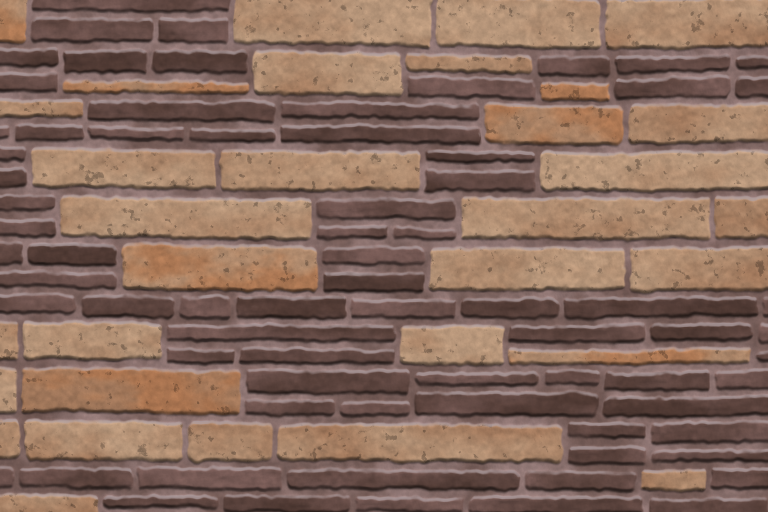
This texture is drawn by a WebGL 2 fragment shader. Its source:

```glsl
#version 300 es
precision highp float;
// Ledge-stone wall: uneven courses hold tall tan blocks or stacked dark slabs,
// set in mauve mortar. Each stone is a warped rounded box raised into a height
// field; vertical slope gives pale upper ledges and shadowed undersides.
uniform vec2 u_resolution;
out vec4 fragColor;

const float CELL_WIDTH = 0.36;     // mean stone width, in canvas heights
const float CELL_JITTER = 0.75;
const float THIN_COURSE = 0.054;
const float THIN_SHARE = 0.3;
const float TAN_SHARE = 0.45;
const float WARM_SLAB_SHARE = 0.11;
const float GAP = 0.0055;
const float EDGE_WARP = 0.009;
const float SLOPE_STEP = 0.0035;
const vec3 TAN_DEEP = vec3(0.62, 0.46, 0.35);
const vec3 TAN_PALE = vec3(0.72, 0.59, 0.48);
const vec3 ORANGE = vec3(0.66, 0.43, 0.28);
const vec3 SLATE_DARK = vec3(0.31, 0.225, 0.20);
const vec3 SLATE_MAUVE = vec3(0.46, 0.35, 0.33);
const vec3 MORTAR_DARK = vec3(0.44, 0.345, 0.325);
const vec3 MORTAR_PALE = vec3(0.57, 0.47, 0.46);
const vec3 LEDGE = vec3(0.69, 0.63, 0.64);

struct Stone { float dist; float seed; float warm; };

float hash(vec2 p) {
    return fract(sin(dot(p, vec2(127.1, 311.7))) * 43758.5453);
}

float noise(vec2 p) {
    vec2 i = floor(p), f = fract(p);
    f = f * f * (3.0 - 2.0 * f);
    return mix(mix(hash(i), hash(i + vec2(1, 0)), f.x),
               mix(hash(i + vec2(0, 1)), hash(i + vec2(1, 1)), f.x), f.y);
}

float fbm(vec2 p) {
    float sum = 0.0, amp = 0.5;
    for (int i = 0; i < 4; i++) {
        sum += amp * noise(p);
        p = mat2(1.6, 1.2, -1.2, 1.6) * p + 7.3;
        amp *= 0.5;
    }
    return sum / 0.9375;
}

float courseHeight(float row) {
    float pick = hash(vec2(row, 3.7));
    return pick < THIN_SHARE ? THIN_COURSE : mix(0.088, 0.116, hash(vec2(row, 8.1)));
}

float joint(float i, float row) {
    return i + CELL_JITTER * (hash(vec2(i, row + 21.0)) - 0.5);
}

// Finds the stone around p: edge distance, random seed, tan or dark
Stone findStone(vec2 p) {
    p += EDGE_WARP * (vec2(fbm(p * 17.0), fbm(p * 19.0 + 40.0)) - 0.5);
    p += 0.0045 * (vec2(noise(p * 75.0), noise(p * 70.0 + 9.0)) - 0.5);
    p.y += 0.02 * (noise(vec2(p.x * 1.7, p.y * 2.0)) - 0.5);

    float base = -0.06, row = 0.0, height = courseHeight(0.0);
    for (int i = 0; i < 24; i++) {
        if (p.y < base + height) break;
        base += height;
        row += 1.0;
        height = courseHeight(row);
    }
    float shift = 7.0 * hash(vec2(row, 5.3));
    float u = p.x / CELL_WIDTH + shift, i = floor(u);
    if (u < joint(i, row)) i -= 1.0;
    else if (u >= joint(i + 1.0, row)) i += 1.0;
    vec2 lo = vec2((joint(i, row) - shift) * CELL_WIDTH, base);
    vec2 hi = vec2((joint(i + 1.0, row) - shift) * CELL_WIDTH, base + height);
    float seed = hash(vec2(i, row) + 0.37);
    bool tall = height > 0.07;
    bool warm = tall && hash(vec2(seed, 1.9)) < TAN_SHARE;

    // Dark cells break into stacked, sometimes shortened slabs
    if (!warm) {
        if (tall) {
            float split = mix(lo.y, hi.y, mix(0.38, 0.62, hash(vec2(seed, 2.3))));
            if (p.y < split) hi.y = split;
            else { lo.y = split; seed = fract(seed + 0.417); }
        }
        if (hi.x - lo.x > 0.24 && hash(vec2(seed, 4.1)) < 0.55) {
            float cut = mix(lo.x, hi.x, mix(0.28, 0.72, hash(vec2(seed, 6.7))));
            if (p.x < cut) hi.x = cut;
            else { lo.x = cut; seed = fract(seed + 0.293); }
        }
        warm = hash(vec2(seed, 7.9)) < WARM_SLAB_SHARE;
    }
    lo.y += 0.005 * hash(vec2(seed, 11.0));
    hi.y -= 0.005 * hash(vec2(seed, 12.0));
    float radius = mix(0.004, 0.013, hash(vec2(seed, 13.0)));
    vec2 q = abs(p - 0.5 * (lo + hi)) - 0.5 * (hi - lo) + GAP + radius;
    float d = length(max(q, 0.0)) + min(max(q.x, q.y), 0.0) - radius;
    return Stone(d, seed, warm ? 1.0 : 0.0);
}

float surface(vec2 p, Stone s) {
    float raised = smoothstep(0.004, -0.006, s.dist);
    float rough = s.warm > 0.5 ? fbm(p * vec2(38.0, 46.0) + s.seed * 50.0)
                               : fbm(p * vec2(17.0, 62.0) + s.seed * 50.0);
    return raised * (0.65 + 0.62 * rough) + 0.22 * (1.0 - raised) * fbm(p * 60.0);
}

void main() {
    vec2 p = gl_FragCoord.xy / u_resolution.y;
    vec2 up = vec2(0.15, 1.0) * SLOPE_STEP;
    Stone s = findStone(p);
    float slope = surface(p - up, findStone(p - up)) - surface(p + up, findStone(p + up));

    // Stone and mortar colours
    float blotch = fbm(p * vec2(9.0, 16.0) + s.seed * 31.0);
    float grain = fbm(p * 95.0);
    float tone = hash(vec2(s.seed, 15.0));
    vec3 tan_ = mix(TAN_DEEP, TAN_PALE, clamp(0.7 * tone + 1.6 * blotch - 0.55, 0.0, 1.0));
    float rust = step(0.76, hash(vec2(s.seed, 17.0))) * smoothstep(0.3, 0.6, blotch);
    tan_ = mix(tan_, ORANGE, 0.75 * rust);
    tan_ *= 1.0 - 0.25 * smoothstep(0.66, 0.8, fbm(p * 70.0 + 13.0));
    vec3 slate = mix(SLATE_DARK, SLATE_MAUVE, clamp(0.6 * tone + 1.8 * blotch - 0.75, 0.0, 1.0));
    vec3 mortar = mix(MORTAR_DARK, MORTAR_PALE, smoothstep(0.25, 0.75, fbm(p * 14.0 + 3.0)));
    float cover = smoothstep(0.0025, -0.0025, s.dist);
    vec3 color = mix(mortar, mix(slate, tan_, s.warm), cover);

    // Light from above
    color *= 1.0 + 0.22 * (grain - 0.5);
    color *= 1.0 - 0.5 * smoothstep(0.05, 0.95, -slope);
    color *= 1.0 + 0.22 * clamp(slope, -0.5, 0.5);
    color = mix(color, LEDGE, 0.75 * smoothstep(0.22, 0.85, slope));
    fragColor = vec4(color, 1.0);
}
```
